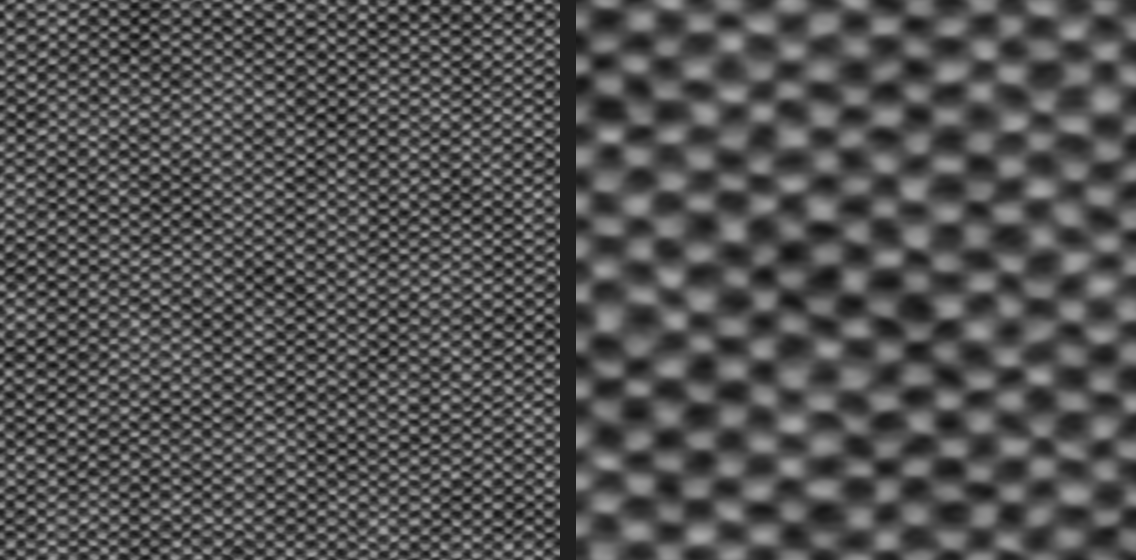
Left, the full canvas; right, a detail of the centre.
A WebGL 1 fragment shader for this texture:

```glsl
precision highp float;
// Seamless dark grey woven fabric: soft oval threads in a staggered checker.

uniform vec2 u_resolution;

const float TAU = 6.2831853;
const vec2 REPEATS = vec2(27.0, 36.0);       // weave repeats across and down
const vec2 WEAVE_PHASE = vec2(0.0, 0.5);     // position of the first thread
const float ROW_WAVE = 0.14;                 // slow bend of rows, in repeats
const vec2 DRIFT = vec2(0.08, 0.16);         // broad wander, in repeats
const vec2 JITTER = vec2(0.16, 0.18);        // wander of single threads
const float SHADOW_SKEW = 0.32;              // pulls shadows below the threads
const float TONE_VARIATION = 0.13;           // brightness change per thread
const float PATCH_VARIATION = 0.05;          // brightness change over patches
const float GRAIN = 0.07;                    // fine fibre noise

const vec3 SHADOW_COLOR = vec3(0.135);
const vec3 BASE_COLOR = vec3(0.31);
const vec3 THREAD_COLOR = vec3(0.57);

// Random unit vector for a lattice point
vec2 latticeGradient(vec2 cell) {
    float h = fract(sin(dot(cell, vec2(127.1, 311.7))) * 4375.85);
    return vec2(cos(TAU * h), sin(TAU * h));
}

// Gradient noise that tiles over the unit square
float gradientNoise(vec2 uv, vec2 cells, float seed) {
    vec2 p = uv * cells;
    vec2 i = floor(p);
    vec2 f = p - i;
    vec2 w = f * f * f * (f * (f * 6.0 - 15.0) + 10.0);
    vec2 lo = mod(i, cells);
    vec2 hi = mod(i + 1.0, cells);
    float a = dot(latticeGradient(lo + seed), f);
    float b = dot(latticeGradient(vec2(hi.x, lo.y) + seed), f - vec2(1.0, 0.0));
    float c = dot(latticeGradient(vec2(lo.x, hi.y) + seed), f - vec2(0.0, 1.0));
    float d = dot(latticeGradient(hi + seed), f - 1.0);
    return mix(mix(a, b, w.x), mix(c, d, w.x), w.y);
}

vec2 noiseVector(vec2 uv, vec2 cells, float seed) {
    return vec2(gradientNoise(uv, cells, seed),
                gradientNoise(uv, cells, seed + 17.0));
}

// Thread height: 1 on a raised thread, -1 in a gap
float weaveHeight(vec2 p) {
    vec2 angle = TAU * p;
    angle.y += SHADOW_SKEW * cos(angle.x) * cos(angle.y);
    return cos(angle.x) * cos(angle.y);
}

void main() {
    vec2 uv = gl_FragCoord.xy / u_resolution;

    // Bend the rows and unsettle the threads
    vec2 p = uv * REPEATS - WEAVE_PHASE;
    p.y -= ROW_WAVE * sin(TAU * uv.x);
    p += DRIFT * noiseVector(uv, vec2(5.0), 3.0);
    p += JITTER * noiseVector(uv, REPEATS, 41.0);

    // Shade from gap to raised thread
    float height = weaveHeight(p);
    float rise = 1.0 - pow(1.0 - max(height, 0.0), 1.25);
    float sink = 1.0 - pow(1.0 - max(-height, 0.0), 1.3);
    vec3 color = mix(BASE_COLOR, THREAD_COLOR, rise);
    color = mix(color, SHADOW_COLOR, sink);

    // Uneven tone over patches and threads, then fibre grain
    float patchTone = gradientNoise(uv, vec2(6.0, 7.0), 59.0)
                    + gradientNoise(uv, vec2(14.0, 17.0), 67.0);
    float threadTone = gradientNoise(uv, REPEATS, 73.0);
    float fibre = gradientNoise(uv, REPEATS * vec2(4.0, 5.0), 97.0);
    color += PATCH_VARIATION * patchTone;
    color += TONE_VARIATION * threadTone * (0.6 + 0.4 * height) + GRAIN * fibre;

    gl_FragColor = vec4(clamp(color, 0.0, 1.0), 1.0);
}
```
